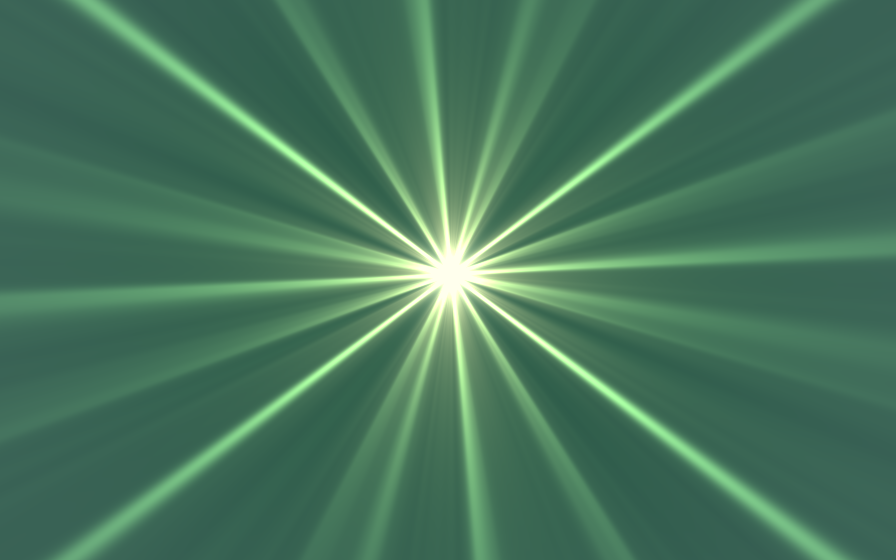
A Shadertoy shader for this background:

```glsl
// Pale star burst: mirrored green light rays fanning from a cream core over deep teal.

const vec2 CENTRE = vec2(0.006, 0.010);   // offset from mid canvas, in heights
const vec3 TEAL_INNER = vec3(0.180, 0.370, 0.290);
const vec3 TEAL_OUTER = vec3(0.225, 0.385, 0.335);
const vec3 RAY_GREEN  = vec3(0.210, 0.320, 0.170);
const vec3 RAY_CREAM  = vec3(0.450, 0.250, 0.150);
const vec3 HAZE_OLIVE = vec3(0.500, 0.400, 0.260);
const vec3 CORE_LIGHT = vec3(1.000, 0.900, 0.700);
const float HAZE_REACH = 0.16;
const float CREAM_REACH = 0.18;
const float CORE_REACH = 0.032;
const float RAY_BLUR = 0.0015;            // least ray half width, in heights
const float HALF_TURN = 180.0;

// Rays: angle, spread below, spread above (degrees), strength
const int RAY_COUNT = 10;
const vec4 RAYS[RAY_COUNT] = vec4[RAY_COUNT](
    vec4(3.2, 0.8, 2.0, 0.55),
    vec4(19.8, 4.0, 0.6, 0.17),
    vec4(36.9, 1.05, 1.05, 1.0),
    vec4(63.0, 0.8, 3.0, 0.14),
    vec4(74.0, 2.2, 1.7, 0.26),
    vec4(95.4, 1.0, 2.6, 0.52),
    vec4(122.0, 3.5, 0.7, 0.25),
    vec4(143.1, 1.05, 1.05, 1.0),
    vec4(163.8, 0.7, 2.5, 0.17),
    vec4(169.7, 1.8, 1.8, 0.28));

// Dark gaps in the haze: angle, spread (degrees), depth
const int GAP_COUNT = 6;
const vec3 GAPS[GAP_COUNT] = vec3[GAP_COUNT](
    vec3(11.0, 3.0, 0.35),
    vec3(23.5, 2.0, 0.75),
    vec3(50.0, 5.5, 0.85),
    vec3(112.0, 3.5, 0.35),
    vec3(131.0, 5.0, 0.85),
    vec3(157.0, 2.5, 0.75));

float hash(float n) {
    n = fract(n * 0.1031);
    n *= n + 33.33;
    return fract(n * (n + n));
}

// Smooth noise around the half turn, wrapping without a seam
float angularNoise(float angle, float cells, float seed) {
    float x = angle / HALF_TURN * cells;
    float i = floor(x);
    float f = smoothstep(0.0, 1.0, x - i);
    float a = hash(mod(i, cells) + seed);
    float b = hash(mod(i + 1.0, cells) + seed);
    return mix(a, b, f);
}

// Signed difference of two axes, in degrees
float axisDelta(float a, float b) {
    return mod(a - b + 90.0, HALF_TURN) - 90.0;
}

float bell(float x, float spread) {
    return exp(-0.5 * x * x / (spread * spread));
}

float rayLight(float angle, float r) {
    float blur = degrees(RAY_BLUR / r);
    float nearBoost = 0.5 * exp(-r / 0.1);
    float light = 0.0;
    for (int i = 0; i < RAY_COUNT; i++) {
        vec4 ray = RAYS[i];
        float d = axisDelta(angle, ray.x);
        float spread = length(vec2(d < 0.0 ? ray.y : ray.z, blur));
        light += mix(ray.w, 1.0, nearBoost) * bell(d, spread);
    }
    return light;
}

float hazeLight(float angle) {
    float light = 1.0;
    for (int i = 0; i < GAP_COUNT; i++) {
        light -= GAPS[i].z * bell(axisDelta(angle, GAPS[i].x), GAPS[i].y);
    }
    return max(light, 0.0);
}

void mainImage(out vec4 fragColor, in vec2 fragCoord) {
    vec2 p = (fragCoord - 0.5 * iResolution.xy) / iResolution.y - CENTRE;
    float r = max(length(p), 0.001);
    float angle = mod(degrees(atan(p.y, p.x + 1e-6)), HALF_TURN);

    // Fine streaks vary both rays and haze
    float streak = 0.6 * angularNoise(angle, 48.0, 7.0)
                 + 0.4 * angularNoise(angle, 120.0, 211.0);

    // Teal ground with faint distant streaks
    vec3 color = mix(TEAL_INNER, TEAL_OUTER, smoothstep(0.15, 0.95, r));
    color += RAY_GREEN * 0.12 * (streak - 0.4) * smoothstep(0.05, 0.3, r);

    // Olive haze around the core
    color += HAZE_OLIVE * hazeLight(angle) * (0.75 + 0.5 * streak) * exp(-r / HAZE_REACH);

    // Rays turn from cream to green with distance
    vec3 rayColor = RAY_GREEN * (0.6 + 2.6 * exp(-r / 0.4))
                  + RAY_CREAM * exp(-r / CREAM_REACH);
    color += rayColor * rayLight(angle, r) * (0.88 + 0.24 * streak);

    // Bright core
    color += CORE_LIGHT * 1.6 * exp(-r / CORE_REACH);

    fragColor = vec4(min(color, vec3(1.0, 1.0, 0.93)), 1.0);
}
```
